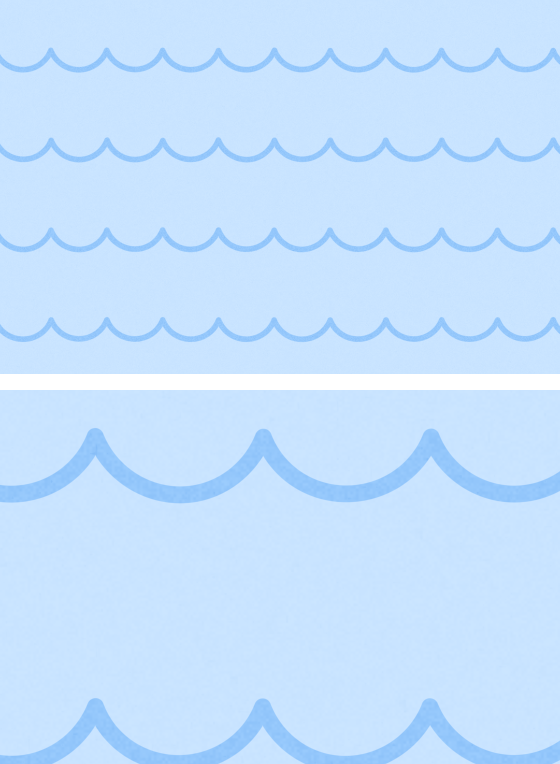
Top: the whole. Bottom: its middle third, enlarged.
This pattern is drawn by a WebGL 2 fragment shader. Its source:

```glsl
#version 300 es
precision highp float;
// Rows of pale blue scalloped waves with rounded crests on finely grained paper.

#define PITCH vec2(0.1492, 0.2402)   // spacing of scallops and of rows
#define TROUGH vec2(0.0620, 0.0934)  // lowest point of the first scallop
#define RISE 0.0510                  // trough to crest, along the line centre
#define HALF_WIDTH 0.0075            // half the line thickness
#define WOBBLE 0.0016                // hand-drawn drift between repeats
#define GRAIN_SCALE 400.0            // grain cells per canvas height
#define PAPER_GRAIN 0.016
#define INK_GRAIN 0.045
#define PAPER vec3(0.787, 0.893, 1.0)
#define INK vec3(0.580, 0.780, 0.985)

uniform vec2 u_resolution;
out vec4 fragColor;

float hash(vec2 p) {
    vec3 q = fract(p.xyx * vec3(0.1031, 0.1030, 0.0973));
    q += dot(q, q.yzx + 33.33);
    return fract((q.x + q.y) * q.z);
}

float valueNoise(vec2 p) {
    vec2 cell = floor(p), f = fract(p);
    f = f * f * (3.0 - 2.0 * f);
    float low = mix(hash(cell), hash(cell + vec2(1.0, 0.0)), f.x);
    float high = mix(hash(cell + vec2(0.0, 1.0)), hash(cell + 1.0), f.x);
    return mix(low, high, f.y);
}

// Distance to a circular arc with its trough at 0 and its ends at (+-halfSpan, rise).
float scallopDistance(vec2 p, float halfSpan, float rise) {
    float radius = (halfSpan * halfSpan + rise * rise) / (2.0 * rise);
    p = vec2(abs(p.x), p.y - radius);
    vec2 tip = vec2(halfSpan, rise - radius);
    bool besideArc = p.x * tip.y - p.y * tip.x > 0.0;
    return besideArc ? abs(length(p) - radius) : length(p - tip);
}

void main() {
    vec2 uv = gl_FragCoord.xy / u_resolution.y;
    float pixel = 1.0 / u_resolution.y;

    // Slow drift keeps the repeats from being perfectly identical.
    vec2 drift = vec2(valueNoise(uv * 9.0 + 17.0), valueNoise(uv * 9.0 + 53.0)) - 0.5;
    vec2 p = uv + WOBBLE * drift - TROUGH;

    // Fold into one scallop, centred on its trough.
    vec2 local = (fract(p / PITCH + 0.5) - 0.5) * PITCH;
    float edge = scallopDistance(local, 0.5 * PITCH.x, RISE) - HALF_WIDTH;
    float ink = 1.0 - smoothstep(-0.75 * pixel, 0.75 * pixel, edge);

    // Fine grain, a broader mottle and a few faint flecks.
    float grain = valueNoise(uv * GRAIN_SCALE) - 0.5;
    float mottle = valueNoise(uv * GRAIN_SCALE * 0.3 + 91.0) - 0.5;
    float fleck = smoothstep(0.90, 1.0, valueNoise(uv * GRAIN_SCALE * 0.5 + 211.0));
    float texture_ = grain + 0.35 * mottle - 0.8 * fleck;

    vec3 color = mix(PAPER, INK, ink);
    color += texture_ * mix(PAPER_GRAIN, INK_GRAIN, ink) * vec3(1.0, 0.7, 0.3);
    fragColor = vec4(clamp(color, 0.0, 1.0), 1.0);
}
```
